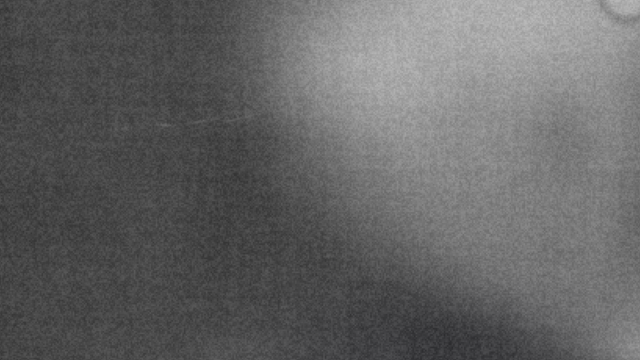
A WebGL 2 fragment shader for this texture:

```glsl
#version 300 es
precision highp float;
// Worn grey metal sheet: a dark left side rises across a curved edge to a lit
// upper right. Soft Gaussian glows and shades shape the light; value noise
// adds clouds, faint streaks and fine grain, with a few scratches on top.

#define BASE_GREY 0.282
#define LIT_LOW 0.12
#define LIT_RISE 0.23
#define GRAIN_CELLS 230.0
#define GRAIN_AMOUNT 0.085
#define CLOUD_AMOUNT 0.05
#define STREAK_AMOUNT 0.018
#define SCRATCH_COUNT 4
#define SCRATCH_LIGHT 0.07

uniform vec2 u_resolution;
out vec4 outColor;

float hash(vec2 p) {
    vec3 q = fract(vec3(p.xyx) * 0.1031);
    q += dot(q, q.yzx + 33.33);
    return fract((q.x + q.y) * q.z);
}

float valueNoise(vec2 p) {
    vec2 cell = floor(p), f = fract(p);
    f = f * f * (3.0 - 2.0 * f);
    float low = mix(hash(cell), hash(cell + vec2(1, 0)), f.x);
    float high = mix(hash(cell + vec2(0, 1)), hash(cell + vec2(1, 1)), f.x);
    return mix(low, high, f.y);
}

// Layered noise centred on zero
float clouds(vec2 p) {
    float sum = 0.0, weight = 0.5;
    for (int i = 0; i < 5; i++) {
        sum += weight * (valueNoise(p) - 0.5);
        p = p * 2.03 + 17.3;
        weight *= 0.55;
    }
    return sum;
}

float glow(vec2 uv, vec2 center, vec2 radius) {
    vec2 d = (uv - center) / radius;
    return exp(-dot(d, d));
}

// Broad light: curved ramp plus local glows and shades
float lighting(vec2 uv) {
    float drop = 1.0 - uv.y;
    float edge = 0.30 + 0.5 * drop * drop * drop;
    float width = 0.26 + 0.15 * uv.y;
    float lit = smoothstep(edge, edge + width, uv.x);
    float light = BASE_GREY + lit * (LIT_LOW + LIT_RISE * uv.y);

    light += 0.11 * glow(uv, vec2(0.575, 0.80), vec2(0.095, 0.17));
    light += 0.08 * glow(uv, vec2(0.46, 0.86), vec2(0.09, 0.23));
    light += 0.06 * glow(uv, vec2(0.80, 0.95), vec2(0.14, 0.18));
    light += 0.13 * glow(uv, vec2(1.00, 0.02), vec2(0.07, 0.11));
    light += 0.04 * glow(uv, vec2(0.36, 0.00), vec2(0.07, 0.09));

    light -= 0.07 * glow(uv, vec2(0.88, 0.61), vec2(0.07, 0.14));
    light -= 0.04 * glow(uv, vec2(0.73, 0.06), vec2(0.17, 0.17));
    light -= 0.03 * glow(uv, vec2(0.42, 0.60), vec2(0.06, 0.06));
    light -= 0.02 * glow(uv, vec2(0.37, 0.43), vec2(0.05, 0.12));

    // Darker left and right margins
    light -= 0.025 * exp(-uv.x * 18.0);
    light -= 0.07 * smoothstep(0.94, 1.0, uv.x) * smoothstep(0.15, 0.4, uv.y)
           * (1.0 - smoothstep(0.8, 1.0, uv.y));
    return light;
}

// Faint, short, nearly level scratches on the dark side
float scratches(vec2 p) {
    float sum = 0.0;
    for (int i = 0; i < SCRATCH_COUNT; i++) {
        float k = float(i);
        vec2 d = p - vec2(0.34 + 0.112 * k, 0.643 + 0.01 * k);
        d.y -= d.x * (hash(vec2(k, 4.0)) - 0.3) * 0.4;
        float ragged = 0.4 + 0.9 * valueNoise(p * vec2(60.0, 25.0));
        float reach = 0.024 + 0.018 * hash(vec2(k, 9.0));
        sum += ragged * glow(d, vec2(0.0), vec2(reach, 0.0045));
    }
    return sum;
}

void main() {
    vec2 uv = gl_FragCoord.xy / u_resolution;
    float aspect = u_resolution.x / u_resolution.y;
    vec2 p = vec2(uv.x * aspect, uv.y);

    float light = lighting(uv);
    light += CLOUD_AMOUNT * clouds(p * 5.0 + 3.0);
    light += SCRATCH_LIGHT * scratches(p);

    // Brushed streaks in both directions
    float streaks = valueNoise(p * vec2(70.0, 4.0)) + valueNoise(p.yx * vec2(80.0, 4.0) + 31.0);
    light += STREAK_AMOUNT * (streaks - 1.0);

    // Curled stain in the upper right corner
    float ring = length(p - vec2(aspect - 0.035, 1.015)) - 0.072;
    light -= 0.10 * exp(-pow(ring / 0.014, 2.0));
    light += 0.04 * (1.0 - smoothstep(-0.03, 0.0, ring));

    // Fine grain in two sizes
    float grain = valueNoise(p * GRAIN_CELLS) - 0.5;
    grain += 0.5 * (valueNoise(p * GRAIN_CELLS * 0.5 + 57.0) - 0.5);
    light += GRAIN_AMOUNT * grain;

    vec3 coolShade = vec3(-0.004, -0.003, 0.008) * glow(uv, vec2(0.68, 0.0), vec2(0.25, 0.2));
    outColor = vec4(clamp(vec3(light) + coolShade, 0.0, 1.0), 1.0);
}
```
